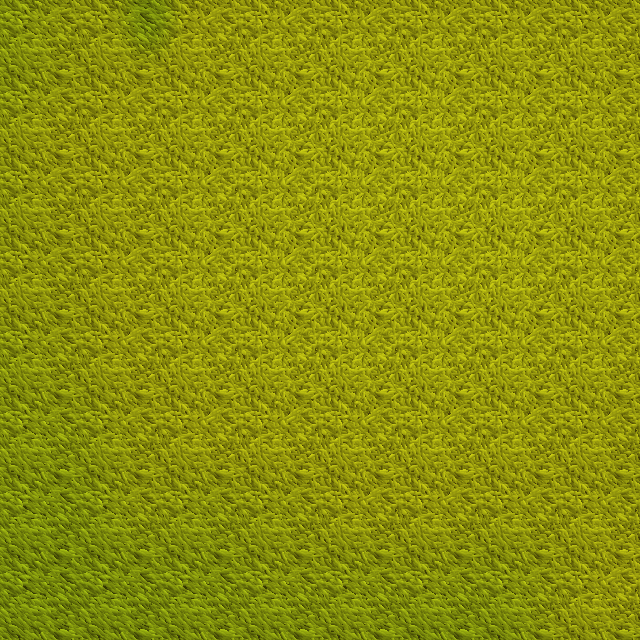
Write a Shadertoy shader that draws this texture.

```glsl
// Sunlit turf: an 8 by 8 repeat of short grass blades under uneven light.

float hash(vec2 p) {
    return fract(sin(dot(p, vec2(127.1, 311.7))) * 43758.5453);
}

// Value noise that wraps after the given number of cells.
float wrappedNoise(vec2 p, float period) {
    vec2 cell = floor(p);
    vec2 f = fract(p);
    f = f * f * (3.0 - 2.0 * f);
    vec2 a = mod(cell, period);
    vec2 b = mod(cell + 1.0, period);
    return mix(mix(hash(a), hash(vec2(b.x, a.y)), f.x),
               mix(hash(vec2(a.x, b.y)), hash(b), f.x), f.y);
}

// Broad light: sunny right of centre, shaded at the left and the bottom.
float sunlight(vec2 uv) {
    vec2 fromSun = (uv - vec2(0.66, 0.66)) * vec2(0.85, 1.1);
    vec2 fromCorner = uv - vec2(1.0, 0.06);
    vec2 fromHollow = (uv - vec2(0.235, 0.97)) * vec2(1.3, 0.8);
    float sun = exp(-2.5 * dot(fromSun, fromSun));
    sun += 0.3 * exp(-40.0 * dot(fromCorner, fromCorner));
    sun -= 0.4 * exp(-420.0 * dot(fromHollow, fromHollow));
    return sun + 0.1 * (wrappedNoise(uv * 9.0 + 3.0, 64.0) - 0.5);
}

// Brightness of the overlapping blades; p counts cells, wrapping each tile.
float bladeTone(vec2 p, float cellsPerTile, float sun, float blur) {
    vec2 home = floor(p);
    float spread = mix(0.25, 1.5, clamp(sun, 0.0, 1.0));
    float total = 0.0;
    float weight = 1.5;    // dark ground between the blades
    for (int y = -2; y <= 2; y++)
    for (int x = -2; x <= 2; x++)
    for (int k = 0; k < 2; k++) {
        vec2 cell = home + vec2(x, y);
        vec2 seed = mod(cell, cellsPerTile) + 37.0 * float(k);
        vec2 root = cell + vec2(hash(seed + 0.3), hash(seed + 5.7));
        float angle = -0.6 + spread * (2.0 * hash(seed + 11.1) - 1.0);
        vec2 dir = vec2(cos(angle), sin(angle));
        vec2 d = p - root;

        // Curved blade, tapering towards both ends.
        float along = dot(d, dir) / mix(0.9, 1.6, hash(seed + 17.9));
        float across = dot(d, vec2(-dir.y, dir.x));
        across += 0.25 * (hash(seed + 23.3) - 0.5) * along * along;
        float halfWidth = 0.31 * (1.0 - along * along);
        float cover = 1.0 - smoothstep(-blur, blur, abs(across) - halfWidth);
        cover *= 1.0 - smoothstep(0.85, 1.0, abs(along));

        // Higher blades dominate; each one is lit from its upper side.
        float w = cover * exp(7.0 * hash(seed + 29.5));
        float tone = mix(0.3, 1.06, hash(seed + 41.3));
        tone += 0.85 * clamp(across, -0.32, 0.32) - 0.06 * along;
        total += w * tone;
        weight += w;
    }
    return total / weight;
}

void mainImage(out vec4 fragColor, in vec2 fragCoord) {
    vec2 uv = fragCoord / iResolution.xy;
    vec2 tile = uv * 8.0;
    float cellsPerTile = 21.0;
    float pixel = 8.0 * cellsPerTile / iResolution.y;
    float sun = sunlight(uv);

    // Blades, repeating clumps, then the broad light.
    float tone = bladeTone(tile * cellsPerTile, cellsPerTile, sun, max(0.5 * pixel, 0.15));
    float clump = wrappedNoise(tile * 4.0, 4.0) - 0.5;
    tone += 0.05 * clump + 0.24 * (sun - 0.62);

    vec3 shade = vec3(0.265, 0.26, 0.02);
    vec3 lit = vec3(0.71, 0.73, 0.065);
    vec3 color = mix(shade, lit, clamp(tone, -0.1, 1.15));

    // Greener in the shade, with a little brown in the sunny gaps.
    color.r *= mix(0.88, 1.01, smoothstep(0.1, 0.65, sun));
    color.g *= 1.0 - 0.14 * sun * (1.0 - smoothstep(0.0, 0.35, tone));
    fragColor = vec4(clamp(color, 0.0, 1.0), 1.0);
}
```
